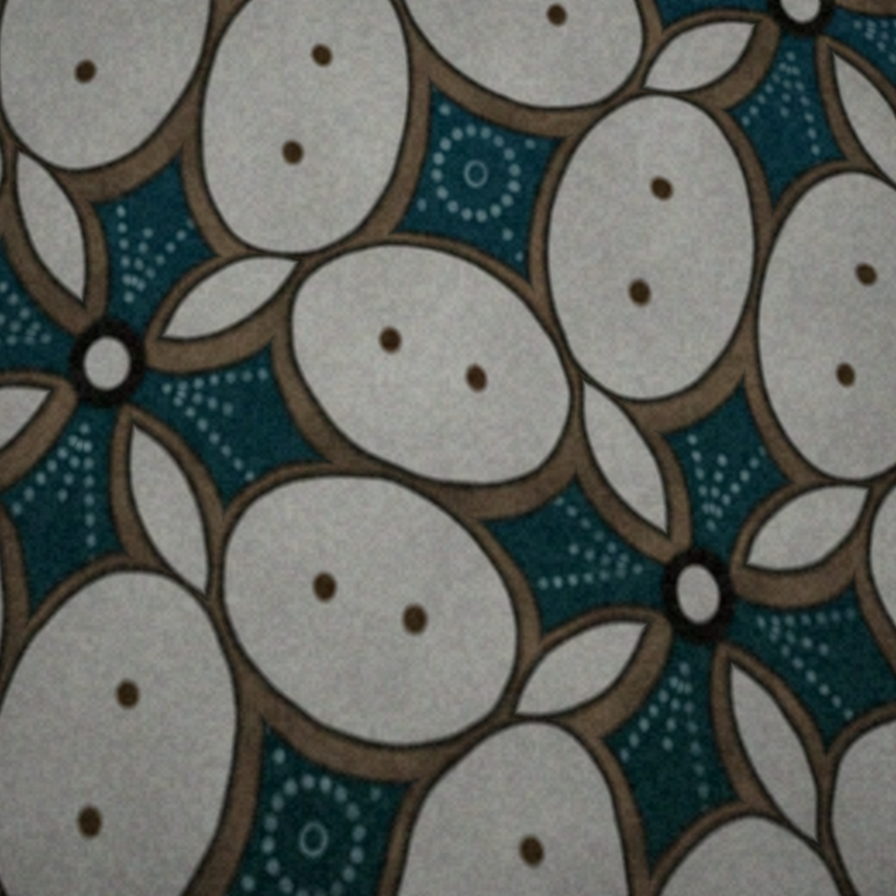
Write a WebGL 2 fragment shader that draws this pattern.

```glsl
#version 300 es
precision highp float;
// Batik cloth: paired ovals and four-petal flowers on teal, seen at a slant.
uniform vec2 u_resolution;
out vec4 fragColor;

float hash(vec2 p) {
    vec3 h = fract(p.xyx * vec3(0.1031, 0.1030, 0.0973));
    h += dot(h, h.yzx + 33.33);
    return fract((h.x + h.y) * h.z);
}

float noise(vec2 p) {
    vec2 i = floor(p), f = fract(p);
    f = f * f * (3.0 - 2.0 * f);
    return mix(mix(hash(i), hash(i + vec2(1, 0)), f.x),
               mix(hash(i + vec2(0, 1)), hash(i + vec2(1, 1)), f.x), f.y);
}

// Soft coverage of the inside of a signed distance
float cover(float d, float blur) { return 1.0 - smoothstep(-blur, blur, d); }

// Cloth coordinates with a flower at every integer point
vec2 clothCoord(vec2 p) {
    vec2 across = vec2(0.651, -0.266) + 0.008 * p;
    vec2 up = vec2(0.250, 0.805) - 0.149 * p;
    return inverse(mat2(across, up)) * (p - vec2(0.120, 0.596));
}

// Folds each repeat into one quarter, flower at the origin
vec2 fold(vec2 cloth) { return abs(cloth - round(cloth)); }

float ellipse(vec2 p, vec2 radii) {
    float k = length(p / radii);
    return k * (k - 1.0) / max(length(p / (radii * radii)), 0.001);
}

float ovals(vec2 a) {
    return min(ellipse(a - vec2(0.5, 0.185), vec2(0.234, 0.172)),
               ellipse(a - vec2(0.185, 0.5), vec2(0.173, 0.250)));
}

// Pointed lens lying on the diagonal
float petal(vec2 a) {
    vec2 d = vec2(a.x + a.y, abs(a.x - a.y)) * 0.7071;
    return length(d - vec2(0.228, -0.160)) - 0.203;
}

float shapes(vec2 a) { return min(ovals(a), petal(a)); }

// Row of dots along x, from zero to the given length
float dotRow(vec2 p, float len) {
    float x = p.x - 0.026 * clamp(round(p.x / 0.026), 0.0, floor(len / 0.026));
    return length(vec2(x, p.y)) - 0.007;
}

float dottedFill(vec2 a) {
    // Three-rayed fan between petals
    vec2 f = vec2(max(a.x, a.y) - 0.105, min(a.x, a.y));
    float c = cos(0.43), s = sin(0.43);
    float d = min(dotRow(f, 0.13), dotRow(mat2(c, -s, s, c) * f, 0.19));
    // Rosette in the middle of four flowers
    vec2 m = 0.5 - a;
    float stepAngle = 6.28319 / 16.0;
    float angle = stepAngle * round(atan(m.y, m.x + 0.00001) / stepAngle);
    d = min(d, length(m - 0.070 * vec2(cos(angle), sin(angle))) - 0.009);
    d = min(d, abs(length(m) - 0.018) - 0.004);
    d = min(d, length(m - 0.080) - 0.008);
    return min(d, length(m - 0.108) - 0.006);
}

void main() {
    vec2 p = gl_FragCoord.xy / u_resolution;

    // Hand-drawn wobble
    vec2 wobble = vec2(noise(p * 7.0), noise(p * 7.0 + 31.7)) - 0.5;
    wobble += 0.3 * (vec2(noise(p * 25.0), noise(p * 25.0 + 57.1)) - 0.5);
    vec2 cloth = clothCoord(p) + 0.017 * wobble;
    vec2 a = fold(cloth);
    float d = shapes(a);
    float band = shapes(fold(cloth + vec2(-0.008, 0.013))) - 0.036;

    // Teal ground with pale dots
    vec3 color = mix(vec3(0.035, 0.145, 0.145), vec3(0.045, 0.185, 0.225), p.y);
    float dotFade = 0.45 + 0.5 * noise(p * 22.0);
    color = mix(color, vec3(0.39, 0.49, 0.51), dotFade * cover(dottedFill(a), 0.006));

    // Brown bands, dark outlines and pale cloth
    vec3 dark = vec3(0.085, 0.085, 0.065);
    color = mix(color, dark, 0.85 * cover(band - 0.009, 0.008));
    vec3 brown = mix(vec3(0.25, 0.21, 0.16), vec3(0.37, 0.31, 0.24), noise(p * 18.0));
    color = mix(color, brown, cover(band, 0.007));
    color = mix(color, dark, 0.9 * cover(d - 0.010, 0.008));
    vec3 pale = vec3(0.585, 0.585, 0.565);
    color = mix(color, pale, cover(d, 0.006));

    // Two seed dots in every oval
    float seeds = min(length(a - vec2(0.426, 0.185)), length(a - vec2(0.185, 0.414)));
    color = mix(color, vec3(0.19, 0.14, 0.08), cover(seeds - 0.018, 0.007));

    // Flower heart
    float heart = length((cloth - round(cloth)) * vec2(1.12, 0.98));
    color = mix(color, dark * 0.6, cover(heart - 0.069, 0.010));
    color = mix(color, pale, cover(heart - 0.039, 0.007));

    // Uneven light, mottling and grain
    vec2 fromLight = p - vec2(0.5, 0.65);
    color *= 1.05 - 0.50 * dot(fromLight, fromLight);
    color *= 0.96 + 0.08 * noise(p * 12.0);
    color += 0.05 * (noise(p * 130.0) - 0.5) + 0.05 * (noise(p * 260.0 + 9.0) - 0.5);
    color += 0.02 * (vec3(noise(p * 90.0), noise(p * 90.0 + 40.0), noise(p * 90.0 + 80.0)) - 0.5);
    fragColor = vec4(clamp(color, 0.0, 1.0), 1.0);
}
```
